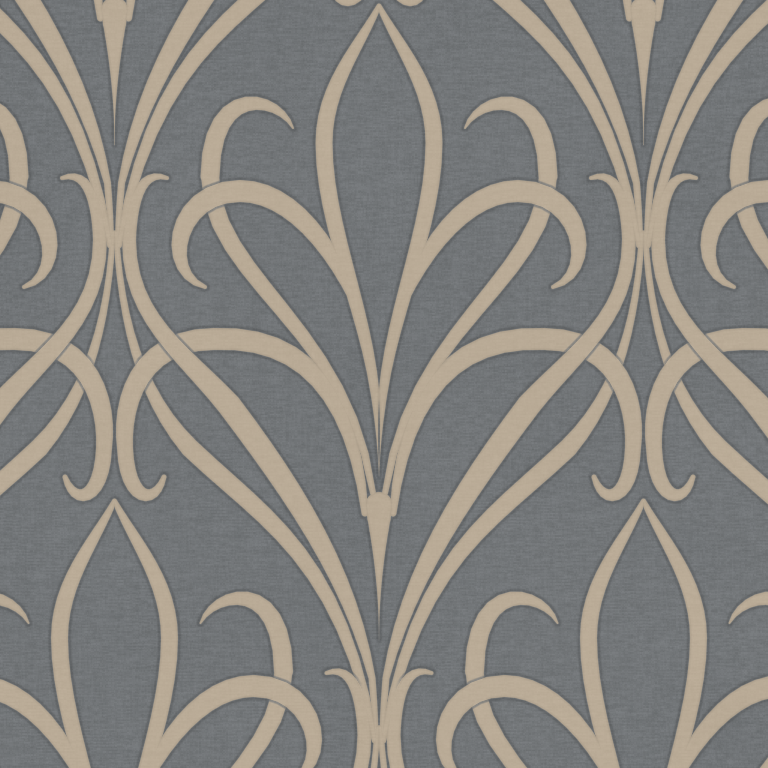
A WebGL 1 fragment shader for this pattern:

```glsl
precision highp float;
// Half-drop damask of curling tan fleur strokes on a slate linen ground.
uniform vec2 u_resolution;

float hash(vec2 p) {
  return fract(sin(dot(p, vec2(127.1, 311.7))) * 43758.5453);
}

float noise(vec2 p) {
  vec2 i = floor(p), f = fract(p);
  f = f * f * (3.0 - 2.0 * f);
  return mix(mix(hash(i), hash(i + vec2(1, 0)), f.x),
             mix(hash(i + vec2(0, 1)), hash(i + vec2(1, 1)), f.x), f.y);
}

// Signed distance to a cubic curve whose half width eases from w0 to w1.
float stroke(vec2 p, vec2 a, vec2 b, vec2 c, vec2 d, float w0, float w1) {
  float best = 1e4;
  vec2 start = a;
  for (int i = 1; i <= 12; i++) {
    float t = float(i) / 12.0, s = 1.0 - t;
    vec2 end = s * s * s * a + 3.0 * s * s * t * b + 3.0 * s * t * t * c + t * t * t * d;
    vec2 seg = end - start;
    float h = clamp(dot(p - start, seg) / dot(seg, seg), 0.0, 1.0);
    float along = t - (1.0 - h) / 12.0;
    best = min(best, length(p - start - seg * h) - mix(w0, w1, along * along));
    start = end;
  }
  return best;
}

// Lays one stroke over the ink, leaving a thin groove where strokes cross.
void lay(inout float ink, inout float nearest, float d, float u, float aa) {
  float crossing = smoothstep(60.0, 110.0, u) * (1.0 - smoothstep(238.0, 250.0, u));
  ink *= 1.0 - 0.7 * crossing * (1.0 - smoothstep(1.0, 3.2, d));
  ink = max(ink, 1.0 - smoothstep(-aa, aa, d));
  nearest = min(nearest, d);
}

// Right half of the fleur: p.x runs out from its axis, p.y down from its tip.
void fleur(vec2 p, inout float ink, inout float nearest, float aa) {
  float d;
  // Outer ogee stem
  d = stroke(p, vec2(263, 225), vec2(258, 310), vec2(240, 385), vec2(189, 440), 3.0, 9.5);
  d = min(d, stroke(p, vec2(189, 440), vec2(110, 515), vec2(40, 548), vec2(4, 732), 9.5, 3.5));
  lay(ink, nearest, d, p.x, aa);
  // Low arch with an inward curl
  d = stroke(p, vec2(165, 331), vec2(75, 327), vec2(26, 385), vec2(14, 505), 11.0, 3.5);
  d = min(d, stroke(p, vec2(165, 331), vec2(240, 331), vec2(258, 395), vec2(254, 440), 11.0, 8.0));
  d = min(d, stroke(p, vec2(254, 440), vec2(252, 492), vec2(225, 500), vec2(215, 469), 8.0, 2.5));
  lay(ink, nearest, d, p.x, aa);
  // Inner ogee stem with a hooked top
  d = stroke(p, vec2(250, 232), vec2(249, 200), vec2(240, 160), vec2(212, 170), 7.0, 2.0);
  d = min(d, stroke(p, vec2(250, 232), vec2(250, 310), vec2(195, 345), vec2(150, 397), 7.0, 12.0));
  d = min(d, stroke(p, vec2(150, 397), vec2(85, 483), vec2(30, 566), vec2(7, 670), 12.0, 3.5));
  d = min(d, stroke(p, vec2(7, 670), vec2(5, 695), vec2(3, 720), vec2(2, 745), 3.5, 1.5));
  lay(ink, nearest, d, p.x, aa);
  // Tall hook
  d = stroke(p, vec2(169, 168), vec2(168, 72), vec2(100, 88), vec2(86, 120), 9.5, 1.0);
  d = min(d, stroke(p, vec2(169, 168), vec2(168, 270), vec2(30, 320), vec2(6, 485), 9.0, 3.0));
  lay(ink, nearest, d, p.x, aa);
  // High arch with an inward curl
  d = stroke(p, vec2(139, 183), vec2(90, 183), vec2(45, 235), vec2(16, 312), 11.0, 4.0);
  d = min(d, stroke(p, vec2(139, 183), vec2(205, 183), vec2(218, 265), vec2(174, 279), 11.0, 2.0));
  lay(ink, nearest, d, p.x, aa);
  // Bud and the two spikes on the axis
  d = stroke(p, vec2(55, 135), vec2(55, 80), vec2(22, 42), vec2(0, -2), 8.5, 2.5);
  d = min(d, stroke(p, vec2(55, 135), vec2(55, 215), vec2(14, 300), vec2(4, 385), 8.5, 4.5));
  d = min(d, stroke(p, vec2(0, 468), vec2(1, 440), vec2(3, 410), vec2(4, 385), 0.0, 4.5));
  d = min(d, stroke(p, vec2(0, 632), vec2(0, 590), vec2(0, 545), vec2(0, 498), 0.0, 14.0));
  lay(ink, nearest, d, p.x, aa);
}

void main() {
  // Canvas is 768 units high, with y running down
  vec2 q = gl_FragCoord.xy / u_resolution.y * 768.0;
  q.y = 768.0 - q.y;
  float aa = 576.0 / u_resolution.y;

  // Mirror about each axis; alternate columns drop by half a repeat
  float u = abs(mod(q.x - 379.0 + 264.5, 529.0) - 264.5);
  float v = q.y - 8.0 + 20.0;
  float ink = 0.0, nearest = 1e4;
  fleur(vec2(u, mod(v, 990.0) - 20.0), ink, nearest, aa);
  fleur(vec2(264.5 - u, mod(v - 495.0, 990.0) - 20.0), ink, nearest, aa);

  // Linen weave of fine crossed threads
  float weft = noise(q / vec2(8.0, 1.6));
  float warp = noise(q / vec2(1.6, 6.0) + 70.0);
  float grain = hash(floor(q / 1.5));
  float weave = 0.45 * weft + 0.25 * warp + 0.3 * grain;
  float cloud = noise(q / 90.0) - 0.5;

  vec3 ground = mix(vec3(0.405, 0.418, 0.425), vec3(0.49, 0.503, 0.515), weave) + 0.012 * cloud;
  vec3 tan_ = vec3(0.727, 0.67, 0.59) + 0.035 * (weave - 0.5) + 0.01 * cloud;

  // Pressed edge: a shaded rim just outside the strokes and a soft inner one
  ground *= 1.0 - 0.13 * exp(-pow((nearest - 1.5) / 1.6, 2.0));
  tan_ *= 1.0 - 0.06 * smoothstep(-3.0, 0.0, nearest);
  gl_FragColor = vec4(mix(ground, tan_, ink), 1.0);
}
```
